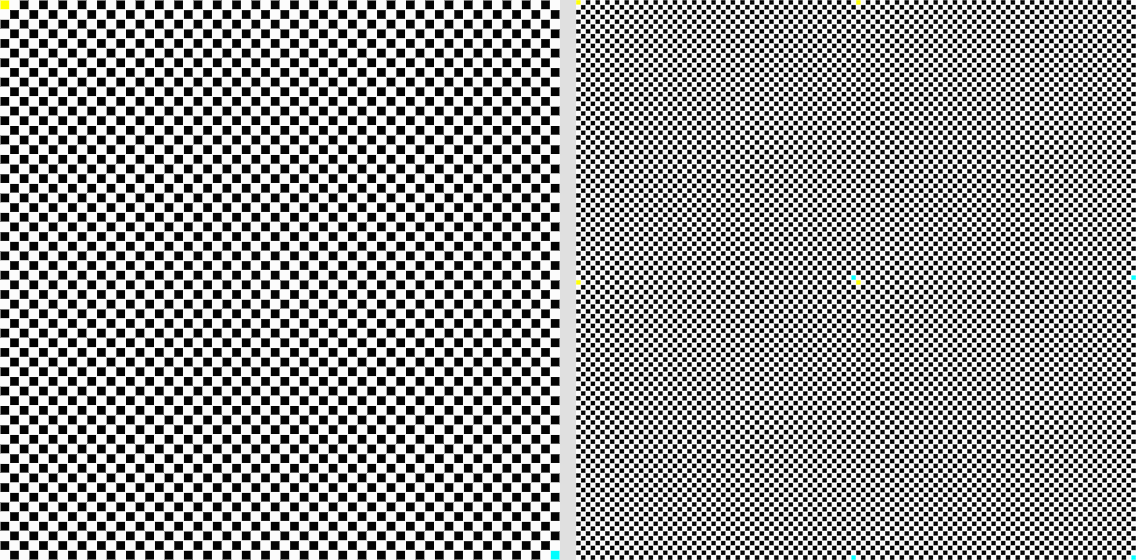
Left, the tile; right, the same tile 2 across and 2 down.
Give the GLSL for this pattern, as a WebGL 2 fragment shader.

```glsl
#version 300 es
precision highp float;
// A fine checkerboard of 58 by 58 cells, 29 repeats each way: black squares on white.
// Each dark cell holds a slightly inset square drawn by its box distance;
// two opposite corner cells are tinted yellow and cyan.

uniform vec2 u_resolution;
out vec4 fragColor;

// Signed distance to a square centred at the origin
float squareDistance(vec2 p, float halfSide) {
  vec2 q = abs(p) - halfSide;
  return length(max(q, 0.0)) + min(max(q.x, q.y), 0.0);
}

void main() {
  const float cells = 58.0;
  vec2 grid = gl_FragCoord.xy / u_resolution * cells;
  vec2 cell = floor(grid);
  float pixel = cells / min(u_resolution.x, u_resolution.y);

  // Alternate cells carry a square, with a thin light gap at its rim
  float isDark = mod(cell.x + cell.y, 2.0);
  float edge = squareDistance(fract(grid) - 0.5, 0.45);
  float coverage = isDark * clamp(0.5 - edge / pixel, 0.0, 1.0);

  // Ink is black except in the upper left and lower right cells
  vec3 ink = vec3(0.01);
  if (cell == vec2(0.0, cells - 1.0)) ink = vec3(1.0, 1.0, 0.0);
  if (cell == vec2(cells - 1.0, 0.0)) ink = vec3(0.0, 1.0, 1.0);

  vec3 paper = vec3(0.99);
  fragColor = vec4(mix(paper, ink, coverage), 1.0);
}
```
